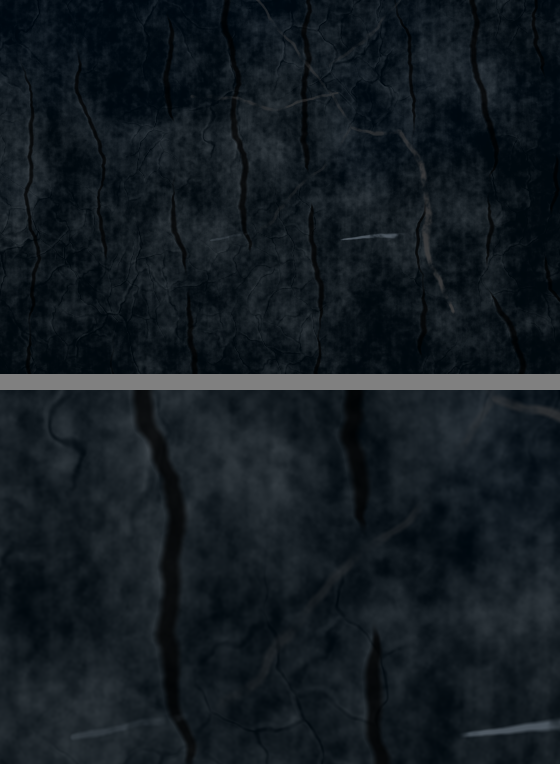
Top, the full canvas; bottom, a detail of the centre.
This texture is drawn by a WebGL 2 fragment shader. Its source:

```glsl
#version 300 es
precision highp float;
// Draws a dark blue-black weathered wall with peeling flakes, upright cracks and pale veins.

uniform vec2 u_resolution;
out vec4 fragColor;

float hash(vec2 cell) {
    uvec2 k = uvec2(ivec2(cell)) * uvec2(1597334673u, 3812015801u);
    uint h = (k.x ^ k.y) * 1597334673u;
    h = (h ^ (h >> 15)) * 2246822519u;
    h ^= h >> 13;
    return float(h >> 8) / 16777216.0;
}

float noise(vec2 p) {
    vec2 i = floor(p), f = fract(p);
    f = f * f * (3.0 - 2.0 * f);
    float low = mix(hash(i), hash(i + vec2(1, 0)), f.x);
    float high = mix(hash(i + vec2(0, 1)), hash(i + vec2(1, 1)), f.x);
    return mix(low, high, f.y);
}

// Layered noise, centred on zero with a spread of about one
float layers(vec2 p, int octaves) {
    float sum = 0.0, amp = 4.0;
    for (int i = 0; i < octaves; i++) {
        sum += amp * (noise(p) - 0.5);
        p = mat2(0.8, 0.6, -0.6, 0.8) * p * 2.03 + 17.3;
        amp *= 0.5;
    }
    return sum;
}

// Gap between the two nearest scattered points: zero on a flake border
float flakeEdge(vec2 p) {
    vec2 base = floor(p);
    float first = 9.0, second = 9.0;
    for (int y = -1; y <= 1; y++)
    for (int x = -1; x <= 1; x++) {
        vec2 c = base + vec2(x, y);
        float d = length(c + vec2(hash(c), hash(c + 57.0)) - p);
        second = min(second, max(first, d));
        first = min(first, d);
    }
    return second - first;
}

// Embossed flake rim: dark border with a lit lip beside it
float flakeRelief(vec2 p, vec2 scale, float width) {
    float border = 1.0 - smoothstep(0.0, width, flakeEdge(p * scale));
    float lip = 1.0 - smoothstep(0.0, width * 1.5, flakeEdge((p + vec2(0.005, -0.004)) * scale));
    float shown = smoothstep(0.0, 1.3, layers(p * 5.0 + scale, 3));
    return shown * (0.9 * lip - 1.5 * border);
}

// Upright cracks: x holds the dark gap, y the lit edge
vec2 cracks(vec2 p) {
    vec2 result = vec2(0);
    for (int i = 0; i < 8; i++) {
        float id = float(i);
        float jitter = hash(vec2(id, 91.0));
        float centre = 0.02 + 0.2 * id + 0.1 * jitter + 0.07 * (0.5 - p.y)
                     + 0.02 * layers(vec2(p.y * 3.5, id * 9.7), 6);
        float open = smoothstep(0.3, 0.8, noise(vec2(p.y * 8.0, id * 5.3 + 40.0)));
        open *= mix(0.35, 1.0, hash(vec2(id, 23.0)));
        float width = 0.0095 * open, d = p.x - centre;
        float gap = 1.0 - smoothstep(width * 0.4, width + 0.003, abs(d));
        float rim = exp(-abs(d + width + 0.003) / 0.004);
        result = max(result, vec2(gap, rim) * smoothstep(0.0, 0.25, open));
    }
    return result;
}

// Soft tapered stroke from a to b
float stroke(vec2 p, vec2 a, vec2 b, float startWidth, float endWidth) {
    vec2 along = b - a;
    float t = clamp(dot(p - a, along) / dot(along, along), 0.0, 1.0);
    float width = mix(startWidth, endWidth, t);
    return 1.0 - smoothstep(width * 0.3, width + 0.002, length(p - a - along * t));
}

float veins(vec2 p) {
    vec2 fork = vec2(0.95, 0.66), bend = vec2(1.14, 0.55), knee = vec2(1.16, 0.33);
    float v = 0.6 * stroke(p, vec2(0.69, 1.01), fork, 0.003, 0.005);
    v = max(v, 0.75 * stroke(p, fork, vec2(1.07, 0.65), 0.004, 0.006));
    v = max(v, 0.8 * stroke(p, vec2(1.07, 0.65), bend, 0.006, 0.008));
    v = max(v, stroke(p, bend, knee, 0.008, 0.011));
    v = max(v, stroke(p, knee, vec2(1.21, 0.16), 0.011, 0.006));
    v = max(v, 0.7 * stroke(p, vec2(0.51, 0.75), vec2(0.76, 0.7), 0.005, 0.004));
    v = max(v, 0.7 * stroke(p, vec2(0.76, 0.7), vec2(0.91, 0.74), 0.004, 0.003));
    v = max(v, 0.35 * stroke(p, fork, vec2(0.66, 0.34), 0.004, 0.005));
    return max(v, 0.4 * stroke(p, vec2(0.89, 0.82), vec2(1.07, 0.99), 0.004, 0.003));
}

void main() {
    vec2 p = gl_FragCoord.xy / u_resolution.y;
    vec2 warp = vec2(layers(p * 7.0, 5), layers(p * 7.0 + 31.0, 5));
    vec2 q = p + 0.018 * warp;

    // Mottled stain, fine grain and vertical streaks
    float tone = 0.5 * layers(p * vec2(4.0, 5.0) + 8.0, 4) + 0.5 * layers(q * 17.0, 5);
    tone += 0.38 * layers(p * 75.0, 3) + 0.22 * layers(p * vec2(70.0, 7.0), 3);
    tone += 0.3 - 0.9 * dot((p - vec2(0.72, 0.45)) * vec2(0.9, 1.2), (p - vec2(0.72, 0.45)) * vec2(0.9, 1.2));
    tone += 0.8 * flakeRelief(q, vec2(8.0, 5.5), 0.06) + 0.55 * flakeRelief(q + 3.0, vec2(17.0, 13.0), 0.1);
    vec2 crack = cracks(p + 0.003 * warp);
    tone += 0.8 * crack.y;

    // Compress shadows smoothly, then tint
    float light = 0.013 * log(1.0 + exp((0.044 + 0.044 * tone) / 0.013));
    vec3 color = light + vec3(0.0, 0.03, 0.052);
    float blue = smoothstep(0.5, 1.1, p.y + 0.12 * layers(p * 3.0 + 5.0, 3));
    color += blue * vec3(-0.006, 0.001, 0.012);
    color *= 1.0 - 0.72 * crack.x;

    // Worn veins and a few bright chips
    float wear = smoothstep(-1.6, 1.2, layers(p * 28.0 + 4.0, 4));
    color = mix(color, vec3(0.27, 0.265, 0.265), 0.75 * wear * veins(p + 0.007 * warp));
    float chip = stroke(p + 0.003 * warp, vec2(0.91, 0.363), vec2(1.08, 0.372), 0.001, 0.008);
    chip = max(chip, 0.4 * stroke(p + 0.004 * warp, vec2(0.57, 0.36), vec2(0.66, 0.375), 0.002, 0.004));
    color = mix(color, vec3(0.36, 0.4, 0.44), 0.8 * wear * chip);
    fragColor = vec4(max(color, 0.0), 1.0);
}
```
